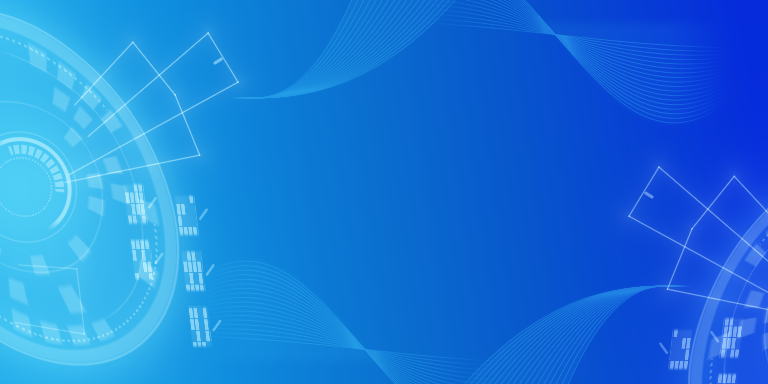
Reproduce this background procedurally as a Shadertoy shader.

```glsl
// Blue technology backdrop: two glowing tilted dials and twisted ribbons of fine lines.

float hash(vec2 p) {
    return fract(sin(dot(p, vec2(127.1, 311.7))) * 43758.5453);
}

// Antialiased coverage of a stroke with the given half width
float stroke(float d, float halfWidth) {
    return clamp((halfWidth - abs(d)) * iResolution.y + 0.5, 0.0, 1.0);
}

float segment(vec2 p, vec2 a, vec2 b) {
    vec2 pa = p - a, ba = b - a;
    return length(pa - ba * clamp(dot(pa, ba) / dot(ba, ba), 0.0, 1.0));
}

// Thin line with a soft halo
float neon(vec2 p, vec2 a, vec2 b) {
    float d = segment(p, a, b);
    return 0.6 * stroke(d, 0.0016) + 0.09 * exp(-d * 40.0);
}

// Soft-edged window between two values
float band(float v, float lo, float hi, float soft) {
    return smoothstep(lo - soft, lo + soft, v) * (1.0 - smoothstep(hi - soft, hi + soft, v));
}

float twistHeight(float x, float t) {
    return 0.09 + mix(0.23, 0.01, t) * sin(3.1416 * (0.95 - x) / 0.62) - 0.06 * t * (x - 0.95);
}

float fanHeight(float x, float t) {
    float start = mix(1.21, 1.48, t);
    float u = (x - start) / (1.74 - start);
    return u < 0.0 ? u : 0.255 * (1.0 - pow(max(1.0 - u, 0.0), 2.3));
}

// Two line ribbons along the lower edge
float ribbons(vec2 p) {
    float sum = 0.0, e = 0.002;
    float twistFade = band(p.x, 0.58, 1.2, 0.1);
    float fanFade = band(p.x, 1.2, 1.72, 0.09);
    for (int i = 0; i < 18; i++) {
        float t = float(i) / 17.0;
        float y = twistHeight(p.x, t);
        float slope = (twistHeight(p.x + e, t) - y) / e;
        sum += twistFade * stroke((p.y - y) / sqrt(1.0 + slope * slope), 0.0011);
        y = fanHeight(p.x, t);
        slope = (fanHeight(p.x + e, t) - y) / e;
        sum += fanFade * stroke((p.y - y) / sqrt(1.0 + slope * slope), 0.0011);
    }
    float fill = twistFade * band(p.y, 0.06, twistHeight(p.x, 0.0), 0.02)
               + fanFade * band(p.y, fanHeight(p.x, 1.0), fanHeight(p.x, 0.0), 0.01);
    return min(sum, 1.3) * 0.32 + 0.1 * fill;
}

// Column of small upright dashes gathered into clumps
float dashes(vec2 p, vec2 top, float clumps) {
    vec2 q = p - top;
    q.x += 0.12 * q.y;
    float clump = floor(-q.y / 0.145 + 0.5);
    float local = q.y + clump * 0.145;
    vec2 cell = vec2(q.x / 0.012, q.y / 0.03);
    vec2 f = abs(fract(cell) - 0.5);
    float on = step(0.35, hash(floor(cell) + top * 50.0));
    float mask = band(q.x, -0.024, 0.026, 0.003) * band(local, -0.052, 0.05, 0.006);
    mask *= step(-0.5, clump) * step(clump, clumps - 0.5);
    float bars = on * smoothstep(0.45, 0.3, f.x) * smoothstep(0.5, 0.42, f.y);
    float tick = stroke(segment(vec2(q.x, local), vec2(0.035, -0.01), vec2(0.055, 0.014)), 0.003);
    return mask * (0.15 + 0.6 * bars) + 0.5 * tick * step(-0.5, clump) * step(clump, clumps - 0.5);
}

// x: haze, y: bright detail
vec2 dial(vec2 p) {
    vec2 d = p - vec2(0.06, 0.513);
    float stretch = mix(1.08, 1.5, smoothstep(0.12, 0.42, length(d)));
    vec2 q = vec2(dot(d, vec2(0.82, 0.57)), dot(d, vec2(0.57, -0.82)) / stretch);
    float r = length(q), a = atan(q.y, q.x);

    // Hub, tick marks and outer rim
    float v = 0.75 * band(r, 0.113, 0.123, 0.002) * band(a, -1.5, 1.5, 0.2);
    v += 0.3 * stroke(r - 0.135, 0.0015) + 0.25 * stroke(r - 0.195, 0.0012);
    v += 0.55 * band(r, 0.082, 0.104, 0.002) * band(a, -1.3, 0.7, 0.02)
       * smoothstep(0.42, 0.3, abs(fract(a * 5.0) - 0.5));
    v += 0.4 * stroke(r - 0.072, 0.002) * step(0.4, fract(a * 9.0));
    v += 0.28 * band(r, 0.312, 0.337, 0.003) + 0.4 * stroke(r - 0.34, 0.0022);
    v += 0.25 * stroke(r - 0.27, 0.0012) * band(a, -0.9, 1.6, 0.1);
    v += 0.45 * stroke(r - 0.295, 0.002) * step(0.5, fract(a * 24.0)) * step(0.4, abs(a - 0.3));

    // Broken rings of soft blocks
    for (int i = 0; i < 3; i++) {
        float k = float(i), slot = a * (3.2 + 0.7 * k) + k * 0.3;
        float on = step(0.42, hash(vec2(floor(slot), k + 3.0)));
        float radius = 0.165 + 0.052 * k;
        v += 0.32 * on * band(r, radius, radius + 0.034, 0.005) * band(fract(slot), 0.2, 0.8, 0.05);
    }

    // Fan-shaped outline panels
    v += neon(p, vec2(0.23, 0.645), vec2(0.542, 0.914)) + neon(p, vec2(0.542, 0.914), vec2(0.62, 0.786));
    v += neon(p, vec2(0.62, 0.786), vec2(0.18, 0.545)) + neon(p, vec2(0.17, 0.525), vec2(0.52, 0.596));
    v += neon(p, vec2(0.195, 0.727), vec2(0.346, 0.89)) + neon(p, vec2(0.346, 0.89), vec2(0.456, 0.753));
    v += neon(p, vec2(0.456, 0.753), vec2(0.52, 0.596));
    v += 0.6 * neon(p, vec2(0.05, 0.31), vec2(0.2, 0.3)) + 0.6 * neon(p, vec2(0.2, 0.3), vec2(0.22, 0.13));
    v += 0.6 * neon(p, vec2(0.22, 0.13), vec2(0.04, 0.16));
    v += 0.6 * stroke(segment(p, vec2(0.56, 0.836), vec2(0.576, 0.846)), 0.004);

    v += dashes(p, vec2(0.485, 0.44), 3.0) + dashes(p, vec2(0.352, 0.47), 2.0);
    float haze = 0.62 * exp(-pow(r / 0.29, 2.0)) + 0.22 * exp(-pow((r - 0.32) / 0.055, 2.0));
    return vec2(haze, min(v, 1.0));
}

void mainImage(out vec4 fragColor, in vec2 fragCoord) {
    vec2 p = fragCoord / iResolution.y;
    p.x *= 2.0 * iResolution.y / iResolution.x;

    // Cyan to deep blue base
    float g = p.x + 0.14 * (p.y - 0.5);
    vec3 col = mix(vec3(0.13, 0.67, 0.92), vec3(0.05, 0.55, 0.87), smoothstep(0.0, 0.55, g));
    col = mix(col, vec3(0.04, 0.43, 0.81), clamp((g - 0.5) / 0.5, 0.0, 1.0));
    col = mix(col, vec3(0.03, 0.34, 0.80), clamp((g - 1.0) / 0.35, 0.0, 1.0));
    col = mix(col, vec3(0.02, 0.17, 0.86), clamp((g - 1.35) / 0.65, 0.0, 1.0));

    // Ribbons below, and turned half a circle above
    float lines = ribbons(p) + ribbons(vec2(2.396 - p.x, 1.0 - p.y));
    col = mix(col, vec3(0.22, 0.74, 0.97), min(lines, 0.6));

    // Left dial, and its mirrored twin at lower right
    vec2 left = dial(p), right = dial(vec2(2.258 - p.x, p.y + 0.349));
    col = mix(col, vec3(0.42, 0.90, 0.99), left.x);
    col = mix(col, vec3(0.22, 0.55, 0.97), right.x);
    col = mix(col, vec3(0.80, 0.97, 1.0), 0.8 * left.y);
    col = mix(col, vec3(0.70, 0.87, 1.0), 0.8 * right.y);
    fragColor = vec4(col, 1.0);
}
```
